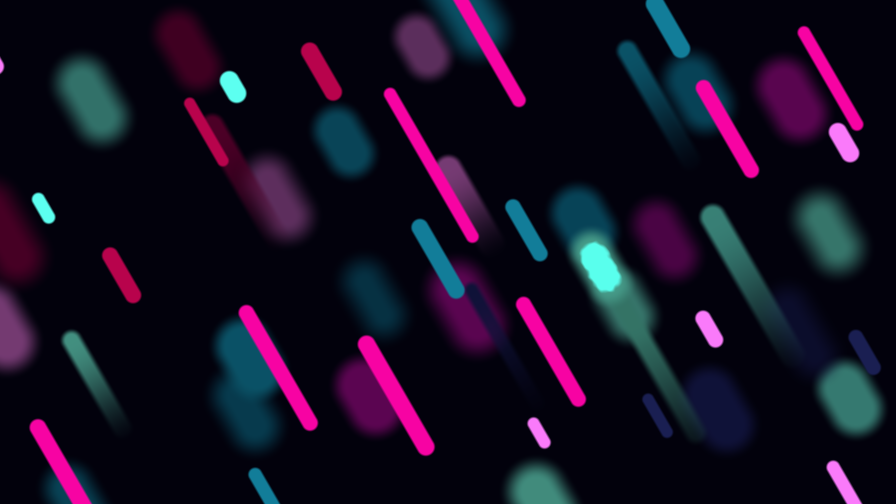
This background is drawn by a Shadertoy shader. Its source:

```glsl
// Neon capsules falling diagonally through a dark night, some sharp, some out of focus.

const vec3 NIGHT = vec3(0.007, 0.005, 0.047);
const vec3 MINT = vec3(0.27, 0.60, 0.53);
const vec3 CYAN = vec3(0.35, 1.0, 0.93);
const vec2 FALL = vec2(0.5, -0.866);

// Palettes: rgb colour and streak length in canvas heights
const vec4 SOFT[8] = vec4[8](
    vec4(0.04, 0.32, 0.40, 0.09), vec4(0.26, 0.56, 0.50, 0.06),
    vec4(0.30, 0.00, 0.15, 0.10), vec4(0.03, 0.27, 0.35, 0.07),
    vec4(0.06, 0.07, 0.22, 0.10), vec4(0.46, 0.23, 0.45, 0.08),
    vec4(0.36, 0.02, 0.32, 0.08), vec4(0.22, 0.50, 0.46, 0.08));
const vec4 SHARP[8] = vec4[8](
    vec4(0.97, 0.01, 0.64, 0.32), vec4(0.98, 0.48, 0.98, 0.05),
    vec4(0.36, 1.00, 0.94, 0.04), vec4(0.07, 0.49, 0.60, 0.15),
    vec4(0.10, 0.12, 0.32, 0.07), vec4(0.72, 0.01, 0.30, 0.12),
    vec4(0.97, 0.01, 0.64, 0.20), vec4(0.98, 0.48, 0.98, 0.14));

vec2 hash2(vec2 p) {
    vec3 q = fract(p.xyx * vec3(0.1031, 0.1030, 0.0973));
    q += dot(q, q.yzx + 33.33);
    return fract((q.xx + q.yz) * q.zy);
}

float cornerSlope(vec2 cell, vec2 offset) {
    return dot(hash2(cell) * 2.0 - 1.0, offset);
}

float gradientNoise(vec2 p) {
    vec2 i = floor(p), f = p - i;
    vec2 u = f * f * f * (f * (f * 6.0 - 15.0) + 10.0);
    vec2 e = vec2(1.0, 0.0);
    return mix(mix(cornerSlope(i, f), cornerSlope(i + e, f - e), u.x),
               mix(cornerSlope(i + e.yx, f - e.yx), cornerSlope(i + 1.0, f - 1.0), u.x), u.y);
}

// Coordinates along and across the falling direction
vec2 fallSpace(vec2 p) {
    return vec2(dot(p, FALL), dot(p, vec2(-FALL.y, FALL.x)));
}

float capsule(vec2 q, float len, float radius) {
    return length(vec2(max(abs(q.x) - 0.5 * len, 0.0), q.y)) - radius;
}

float cover(float d, float blur) {
    return 1.0 - smoothstep(-blur, blur, d);
}

// Jittered centre of a grid cell, spread slightly past the borders
vec2 scatter(ivec2 cell, vec2 grid, float aspect, float seed) {
    vec2 jitter = 0.9 * (hash2(vec2(cell) + seed) - 0.5);
    vec2 unit = (vec2(cell) + 0.5 + jitter) / grid;
    return ((unit - 0.5) * 1.06 + 0.5) * vec2(aspect, 1.0);
}

vec3 drawSoft(vec3 col, vec2 p, float aspect) {
    for (int i = 0; i < 24; i++) {
        ivec2 cell = ivec2(i % 6, i / 6);
        vec4 kind = SOFT[(cell.x * 3 + cell.y * 5) % 8];
        vec2 h = hash2(vec2(cell) + 71.0);
        vec2 q = fallSpace(p - scatter(cell, vec2(6.0, 4.0), aspect, 13.0));
        float d = capsule(q, kind.w * mix(0.5, 1.2, h.x), mix(0.038, 0.052, h.y));
        col = mix(col, kind.rgb, cover(d, mix(0.016, 0.034, h.x)) * mix(0.7, 1.0, h.y));
    }
    return col;
}

// Long, slightly blurred streaks that fade toward one end
vec3 drawTrails(vec3 col, vec2 p, float aspect) {
    for (int i = 0; i < 6; i++) {
        ivec2 cell = ivec2(i % 3, i / 3);
        vec3 tint = SOFT[(i * 3 + 1) % 8].rgb;
        vec2 h = hash2(vec2(cell) + 37.0);
        vec2 q = fallSpace(p - scatter(cell, vec2(3.0, 2.0), aspect, 53.0));
        float len = mix(0.16, 0.32, h.x);
        float fade = smoothstep(0.7, -0.5, q.x / len);
        float d = capsule(q, len, mix(0.012, 0.026, h.y));
        col = mix(col, tint, cover(d, 0.007) * fade);
    }
    return col;
}

// Glowing head with a ragged core and a dimming tail
vec3 drawComet(vec3 col, vec2 p, vec2 head, float edge) {
    vec2 q = fallSpace(p - head);
    float tail = cover(capsule(q - vec2(0.2, 0.0), 0.36, 0.019), 0.009);
    col = mix(col, MINT * 0.75, tail * smoothstep(0.5, 0.1, q.x));
    col = mix(col, MINT, cover(capsule(q, 0.07, 0.038), 0.018));
    float ragged = 0.006 * gradientNoise(p * 70.0);
    return mix(col, CYAN, cover(capsule(q, 0.05, 0.027) + ragged, edge * 1.5));
}

vec3 drawSharp(vec3 col, vec2 p, float aspect, float edge) {
    for (int i = 0; i < 24; i++) {
        ivec2 cell = ivec2(i % 6, i / 6);
        vec4 kind = SHARP[(cell.x * 3 + cell.y * 5) % 8];
        vec2 h = hash2(vec2(cell) + 19.0);
        vec2 q = fallSpace(p - scatter(cell, vec2(6.0, 4.0), aspect, 97.0));
        float d = capsule(q, kind.w * mix(0.65, 1.2, h.x), mix(0.011, 0.019, h.y));
        col = mix(col, kind.rgb, cover(d, edge));
    }
    return col;
}

void mainImage(out vec4 fragColor, in vec2 fragCoord) {
    vec2 p = fragCoord / iResolution.y;
    float aspect = iResolution.x / iResolution.y;
    float edge = max(0.003, 0.8 / iResolution.y);
    vec3 col = drawSoft(NIGHT, p, aspect);
    col = drawTrails(col, p, aspect);
    col = drawComet(col, p, vec2(0.67 * aspect, 0.47), edge);
    col = drawSharp(col, p, aspect, edge);
    fragColor = vec4(col, 1.0);
}
```
